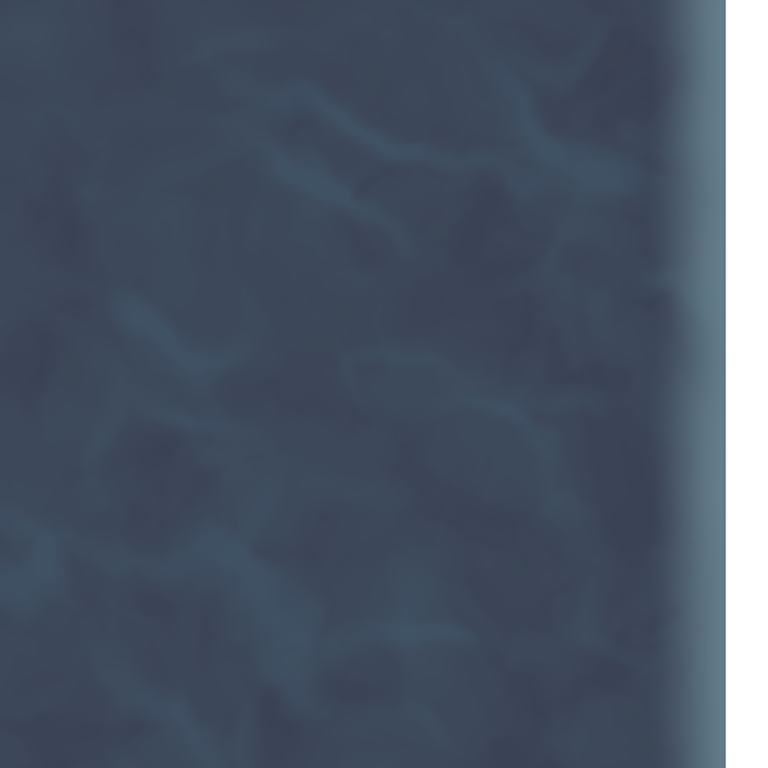
Give the GLSL for this texture, as a Shadertoy shader.

```glsl
// Slate-blue leather-like surface with faint, soft creases, ending at the right
// in a pale rounded rim and a white margin. Warped gradient noise makes the
// mottling, and masked noise ridges make the creases.

const vec3 SLATE      = vec3(0.238, 0.284, 0.352);
const vec3 SHADOW     = vec3(0.224, 0.252, 0.326);
const vec3 CREASE     = vec3(0.250, 0.328, 0.398);
const vec3 RIM        = vec3(0.395, 0.495, 0.548);
const vec3 RIM_LINE   = vec3(0.300, 0.430, 0.490);
const vec3 MARGIN     = vec3(1.0);

const float EDGE_X       = 0.945;  // where the surface ends
const float RIM_WIDTH    = 0.100;
const float LINE_WIDTH   = 0.0025;
const float CREASE_SCALE = 4.2;
const float CREASE_WIDTH = 0.20;
const float MOTTLE_SCALE = 7.0;
const float WARP         = 0.45;
const float STRETCH      = 0.62;   // below 1 lengthens creases along the diagonal

vec2 hashGradient(vec2 cell) {
    vec3 p = fract(cell.xyx * vec3(0.1031, 0.1030, 0.0973));
    p += dot(p, p.yzx + 33.33);
    float angle = 6.28318 * fract((p.x + p.y) * p.z);
    return vec2(cos(angle), sin(angle));
}

float gradientNoise(vec2 p) {
    vec2 i = floor(p), f = p - i;
    vec2 u = f * f * f * (f * (f * 6.0 - 15.0) + 10.0);
    vec2 e = vec2(1.0, 0.0);
    float a = dot(hashGradient(i), f);
    float b = dot(hashGradient(i + e.xy), f - e.xy);
    float c = dot(hashGradient(i + e.yx), f - e.yx);
    float d = dot(hashGradient(i + e.xx), f - e.xx);
    return mix(mix(a, b, u.x), mix(c, d, u.x), u.y);
}

float fbm(vec2 p) {
    float sum = 0.0, amplitude = 0.6;
    for (int octave = 0; octave < 4; octave++) {
        sum += amplitude * gradientNoise(p);
        p = mat2(1.6, 1.2, -1.2, 1.6) * p + 7.3;
        amplitude *= 0.5;
    }
    return sum;
}

// Soft ridge along the zero line of the noise, broken up by a mask
float creases(vec2 p) {
    float ridge = 1.0 - smoothstep(0.0, CREASE_WIDTH, abs(gradientNoise(p)));
    float mask = smoothstep(-0.12, 0.42, gradientNoise(p * 0.9 + 31.7));
    return ridge * mask;
}

vec3 surface(vec2 uv) {
    // Axes along and across the falling diagonal
    vec2 diagonal = vec2((uv.x - uv.y) * STRETCH, uv.x + uv.y) * 0.7071;
    vec2 warp = vec2(fbm(uv * 5.0 + 3.1), fbm(uv * 5.0 + 17.9));

    float crease = creases(diagonal * CREASE_SCALE * 1.3 + WARP * warp + 5.0);
    crease += 0.6 * creases(uv * CREASE_SCALE * 1.5 + WARP * warp.yx + 43.0);
    float mottle = fbm(uv * MOTTLE_SCALE + warp);
    float edgeShade = 0.30 * smoothstep(0.62, 0.84, uv.x);

    vec3 color = mix(SLATE, SHADOW, clamp(0.12 + 1.5 * mottle + edgeShade, 0.0, 1.0));
    float light = 0.75 * crease + 0.5 * max(-mottle, 0.0) - 0.3 * edgeShade;
    return mix(color, CREASE, clamp(light, 0.0, 0.9));
}

void mainImage(out vec4 fragColor, in vec2 fragCoord) {
    vec2 uv = fragCoord / iResolution.xy;
    float pixel = 1.0 / iResolution.x;
    vec3 color = surface(uv);

    // Pale rim, slightly uneven along its length
    float wobble = 0.014 * gradientNoise(vec2(uv.x * 4.0, uv.y * 7.0));
    float rim = clamp((uv.x + wobble - EDGE_X + RIM_WIDTH) / RIM_WIDTH, 0.0, 1.0);
    rim = mix(smoothstep(0.0, 1.0, rim), rim, 0.4);
    color = mix(color, RIM, rim);

    // Thin dark line at the boundary, then the margin
    float line = smoothstep(-LINE_WIDTH - pixel, -LINE_WIDTH + pixel, uv.x - EDGE_X);
    color = mix(color, RIM_LINE, 0.65 * line);
    color = mix(color, MARGIN, smoothstep(-pixel, pixel, uv.x - EDGE_X));

    fragColor = vec4(color, 1.0);
}
```
